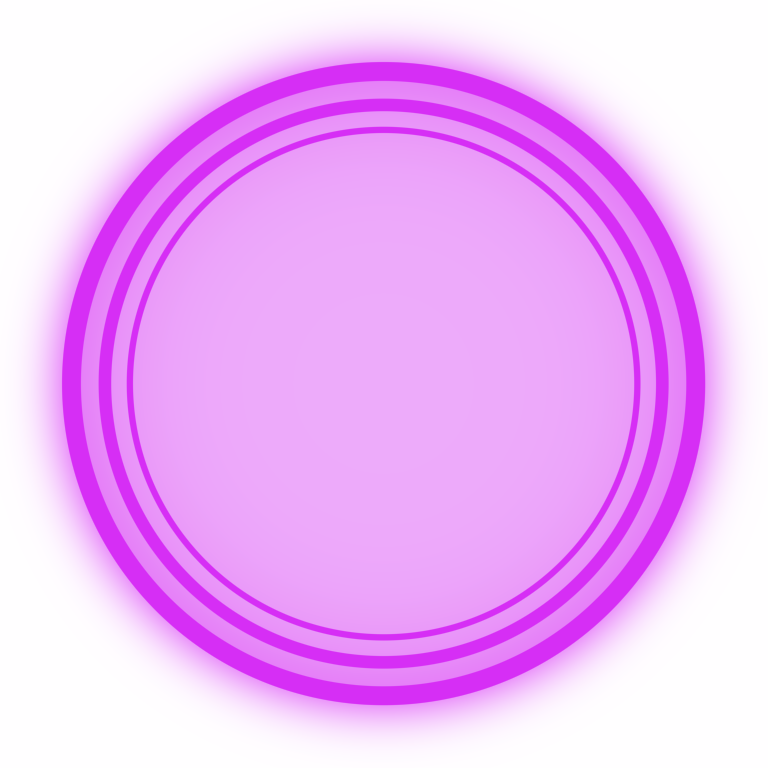
Write a three.js fragment shader that draws this background.

```glsl
// Three concentric violet rings on a pale lilac disc with a soft outer halo.
varying vec2 vUv;

const vec3 WHITE = vec3(1.0, 0.995, 1.0);
const vec3 LILAC = vec3(0.93, 0.67, 0.98);
const vec3 VIOLET = vec3(0.84, 0.18, 0.96);

const vec2 CENTER = vec2(0.4995, 0.5005);
const float DISC_RADIUS = 0.4186;
const float RIM_INNER = 0.3945;
const float EDGE = 0.001;

// Coverage of a shape from its signed distance
float fill(float dist) {
  return 1.0 - smoothstep(-EDGE, EDGE, dist);
}

// Coverage of a ring with the given middle radius and half width
float ring(float r, float radius, float halfWidth) {
  return fill(abs(r - radius) - halfWidth);
}

// Profile of an edge softened by a Gaussian blur
float blurredEdge(float dist, float sigma) {
  float z = dist / sigma;
  return 1.0 / (1.0 + exp(1.6 * z + 0.07 * z * z * z));
}

// Glow that fades inward from a rim
float innerGlow(float r, float rim, float reach) {
  float depth = max(rim - r, 0.0) / reach;
  return 0.34 * exp(-pow(depth, 1.2));
}

void main() {
  float r = length(vUv - CENTER);

  // Halo around the disc
  float halo = blurredEdge(max(r - DISC_RADIUS, 0.0), 0.033);
  vec3 outside = mix(WHITE, VIOLET, halo);

  // Disc, deeper in colour towards its rim
  vec3 inside = mix(LILAC, VIOLET, innerGlow(r, RIM_INNER, 0.075));
  vec3 color = mix(outside, inside, fill(r - DISC_RADIUS));

  // Rings, thinner and closer together towards the centre
  float rings = 0.0;
  for (int i = 0; i < 3; i++) {
    float n = float(i);
    float radius = 0.4064 - 0.0435 * n + 0.0055 * n * (n - 1.0);
    rings = max(rings, ring(r, radius, 0.0041 * (3.0 - n)));
  }
  color = mix(color, VIOLET, rings);

  gl_FragColor = vec4(color, 1.0);
}
```
